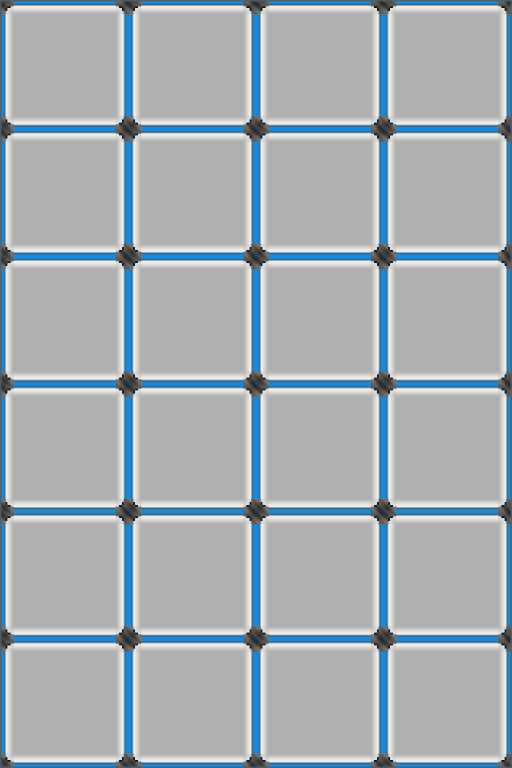
A WebGL 2 fragment shader for this pattern:

```glsl
#version 300 es
precision highp float;
// Square grey tiles with white bevels, blue grid lines and dark star studs at the crossings.

uniform vec2 u_resolution;
out vec4 outColor;

// Concave star outline in the folded quadrant: negative inside the metal.
float starDistance(vec2 d) {
    vec2 toCorner = max(vec2(0.1) - d, 0.0);
    return 0.064 - length(toCorner);
}

vec3 tileColor(vec2 q) {
    vec2 local = q - round(q);
    vec2 d = abs(local);
    float nearest = min(d.x, d.y);
    float farthest = max(d.x, d.y);

    // Grey face with a white bevel fading inward
    float bevel = 1.0 - smoothstep(0.042, 0.105, nearest);
    vec3 color = mix(vec3(0.69), vec3(0.93, 0.93, 0.92), bevel);

    // Faint square plate around each crossing
    float plate = 1.0 - smoothstep(0.097, 0.101, farthest);
    color = mix(color, vec3(0.72, 0.73, 0.74), 0.35 * plate);

    // Blue line with slate rims and a pale outer fringe; upright lines are wider
    float width = d.x < d.y ? 1.0 : 0.9;
    float across = nearest / width;
    vec3 slate = d.x < d.y ? vec3(0.2, 0.4, 0.54) : vec3(0.22, 0.34, 0.42);
    color = mix(vec3(0.55, 0.67, 0.76), color, smoothstep(0.034, 0.042, across));
    color = mix(slate, color, smoothstep(0.027, 0.034, across));
    color = mix(vec3(0.11, 0.53, 0.84), color, smoothstep(0.019, 0.025, across));

    // Stud: stepped star, darkest in the middle, with brownish arm ends
    vec2 stepped = (floor(d * 80.0) + 0.5) / 80.0;
    float star = -starDistance(stepped);
    if (farthest < 0.1) {
        float glint = 0.05 * sin((local.x + local.y) * 75.0);
        vec3 metal = mix(vec3(0.2, 0.21, 0.22), vec3(0.42, 0.4, 0.38),
                         smoothstep(0.015, 0.095, farthest)) + glint;
        // White tile corner, black stepped rim, then metal
        float corner = 1.0 - smoothstep(0.0, 0.03, star + 0.025);
        float shine = corner * (1.0 - smoothstep(0.06, 0.09, farthest));
        color = mix(color, vec3(0.94), 0.6 * shine);
        if (star > 0.0) color = metal;
        float rim = step(abs(star - 0.004), 0.005) * step(0.036, nearest);
        color = mix(color, vec3(0.08), rim * step(farthest, 0.075));
    }
    return color;
}

void main() {
    vec3 sum = vec3(0.0);
    // 3 x 3 samples smooth every edge
    for (int j = -1; j <= 1; j++) {
        for (int i = -1; i <= 1; i++) {
            vec2 pixel = gl_FragCoord.xy + vec2(i, j) / 3.0;
            // Four cells across, six down, centred on the canvas
            vec2 q = (pixel - 0.5 * u_resolution) / (0.249 * u_resolution.x);
            vec3 color = tileColor(q);

            // Thin dull frame along the canvas border
            vec2 inset = min(pixel, u_resolution - pixel) / u_resolution.x;
            float frame = 1.0 - smoothstep(0.002, 0.004, min(inset.x, inset.y));
            sum += mix(color, vec3(0.33, 0.37, 0.4), 0.85 * frame);
        }
    }
    outColor = vec4(sum / 9.0, 1.0);
}
```
